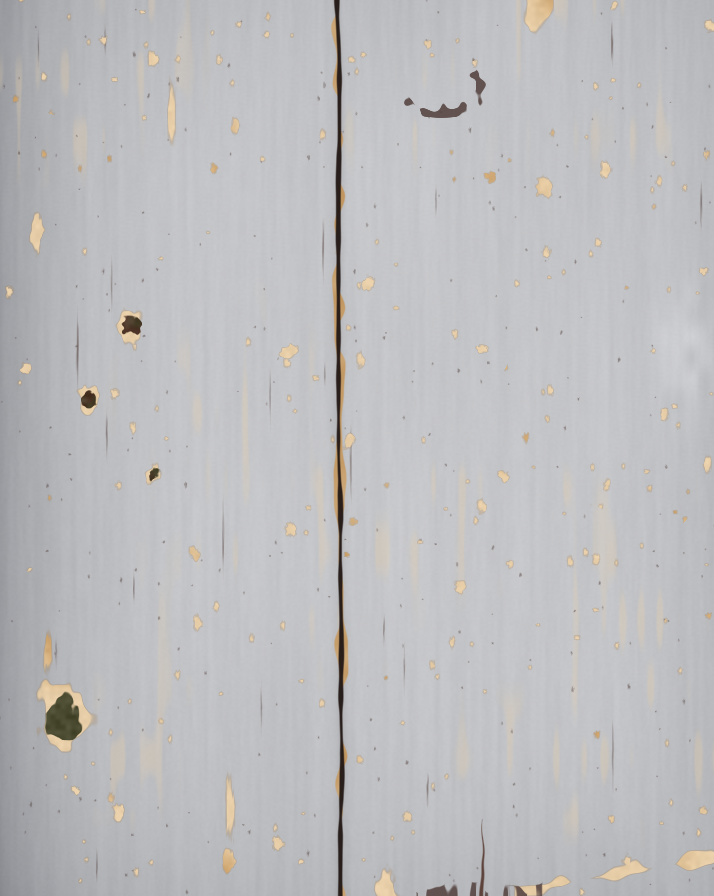
This texture is drawn by a WebGL 1 fragment shader. Its source:

```glsl
precision highp float;
// Weathered pale grey painted boards with a dark seam, flaked chips, knots and scratches.
uniform vec2 u_resolution;

#define PAINT vec3(0.772, 0.775, 0.787)
#define CREAM vec3(0.91, 0.81, 0.66)
#define OCHRE vec3(0.76, 0.57, 0.33)
#define SCUFF vec3(0.34, 0.27, 0.26)
#define GAP vec3(0.13, 0.09, 0.08)
#define MOSS vec3(0.29, 0.29, 0.19)
#define RUST vec3(0.30, 0.18, 0.14)
#define SEAM_X 0.379
#define SEAM_HALF 0.0022
#define GRAIN 0.022
#define WEAR 1.0

float hash(vec2 p) {
  return fract(sin(dot(p, vec2(127.1, 311.7))) * 43758.5);
}

float noise(vec2 p) {
  vec2 i = floor(p), f = fract(p);
  f = f * f * (3.0 - 2.0 * f);
  return mix(mix(hash(i), hash(i + vec2(1, 0)), f.x),
             mix(hash(i + vec2(0, 1)), hash(i + vec2(1, 1)), f.x), f.y);
}

// Coverage of a shape from its signed distance, softened by one pixel.
float cover(float d) {
  float px = 1.0 / u_resolution.y;
  return 1.0 - smoothstep(-px, px, d);
}

// Ragged ellipse, stretched upright.
float flake(vec2 d, float r, float stretch, float seed) {
  vec2 e = d / vec2(1.0, stretch);
  float ragged = noise(e * 1.1 / r + seed) + 0.5 * noise(e * 2.7 / r + seed) - 0.75;
  return length(e) - r * (1.0 + 0.9 * ragged);
}

// Distance to flakes scattered over a jittered grid.
float flakes(vec2 p, vec2 cell, float radius, float stretch, float share, float seed) {
  vec2 home = floor(p / cell);
  float d = 1.0;
  for (int j = -1; j <= 1; j++) {
    for (int i = -1; i <= 1; i++) {
      vec2 id = home + vec2(float(i), float(j));
      float s = hash(id + seed);
      if (s < share) {
        vec2 jitter = vec2(hash(id + seed + 3.1), hash(id + seed + 7.7));
        float size = hash(id + seed + 11.3);
        float r = radius * mix(0.4, 1.0, size * size);
        float tall = stretch * mix(0.5, 1.3, hash(id + seed + 17.9));
        d = min(d, flake(p - (id + jitter) * cell, r, tall, s * 90.0));
      }
    }
  }
  return d;
}

void main() {
  vec2 p = gl_FragCoord.xy / u_resolution.y;
  float right = u_resolution.x / u_resolution.y;

  // Paint: uneven light, upright brush grain and fine speckle
  float shade = 0.16 * exp(-p.x / 0.07) + 0.06 * exp(-p.y / 0.12)
              + 0.03 * exp((p.y - 1.0) / 0.1) + 0.04 * exp((p.x - right) / 0.05);
  float grain = noise(p * vec2(170.0, 5.0)) + 0.6 * noise(p * vec2(300.0, 40.0))
              + 0.5 * noise(p * 420.0) + 0.8 * noise(p * vec2(9.0, 5.0)) - 1.45;
  vec3 color = PAINT - shade * vec3(1.0, 0.98, 0.94) + GRAIN * grain;
  vec2 gloss = (p - vec2(right - 0.03, 0.61)) / vec2(0.04, 0.07);
  color += 0.07 * exp(-dot(gloss, gloss)) * noise(p * vec2(70.0, 40.0));

  // Pale rubbed streaks and thin dark scratches
  float rub = smoothstep(0.72, 0.92, noise(p * vec2(95.0, 13.0))) * smoothstep(0.55, 0.8, noise(p * 7.0 + 4.0));
  color = mix(color, CREAM, 0.3 * rub);
  float scratch = flakes(p, vec2(0.09, 0.13), 0.0011, 22.0, 0.28, 41.0);
  color = mix(color, SCUFF, 0.6 * cover(scratch));
  float specks = flakes(p, vec2(0.024), 0.0014, 1.5, 0.2, 63.0);
  color = mix(color, SCUFF, 0.5 * cover(specks));

  // Chips in three sizes, denser in a worn patch at the right
  vec2 patchPos = (p - vec2(right - 0.1, 0.52)) / vec2(0.11, 0.14);
  float worn = WEAR * (0.6 + 1.3 * exp(-dot(patchPos, patchPos)) + 0.5 * noise(p * 5.0));
  float chip = flakes(p, vec2(0.12, 0.15), 0.0125, 1.7, 0.4 * WEAR, 5.0);
  chip = min(chip, flakes(p, vec2(0.2, 0.34), 0.009, 6.0, 0.2 * WEAR, 23.0));
  chip = min(chip, flakes(p, vec2(0.05), 0.0058, 1.5, 0.2 * worn, 12.0));
  chip = min(chip, flakes(p, vec2(0.022), 0.0026, 1.4, 0.1 * worn, 31.0));

  // Flaked band climbing along the lower right edge
  float band = abs(p.y - 0.006 - 0.17 * (p.x - 0.58)) - 0.024 * (noise(p * 48.0) - 0.4);
  chip = min(chip, max(band, 0.575 - p.x));

  // Knots: bare wood around a dark core, each smaller than the last
  float core = 1.0, rusty = 0.0;
  for (int i = 0; i < 4; i++) {
    float k = float(i);
    vec2 d = p - vec2(0.07 + 0.12 * fract(k * 0.618), 0.2 + 0.52 * fract(k * 0.84));
    float r = 0.027 / (1.0 + 0.8 * k);
    chip = min(chip, flake(d, r, 1.3, k * 9.0 + 2.0));
    float c = flake(d - 0.1 * r, 0.72 * r, 1.15, k * 5.0 + 8.0);
    rusty = c < core ? min(k, 1.0) : rusty;
    core = min(core, c);
  }
  float tone = smoothstep(0.62, 0.9, noise(p * 16.0 + 9.0));
  vec3 wood = mix(CREAM, OCHRE, 0.75 * tone) + 0.05 * (noise(p * 190.0) - 0.5);
  color = mix(color, OCHRE * 0.8, 0.3 * cover(chip - 0.0012));
  color = mix(color, wood, cover(chip));
  vec3 coreColor = mix(MOSS, RUST, rusty * noise(p * 130.0)) + 0.1 * (noise(p * 170.0) - 0.5);
  color = mix(color, coreColor, cover(core));

  // Broken crescent of dark scuffs, and ticks at the lower edge
  vec2 q = p - vec2(0.492, 0.912);
  float arc = abs(length(q) - 0.041) - 0.024 * (noise(p * 95.0) - 0.42);
  arc = max(arc, q.y - 0.45 * q.x - 0.004);
  float ticks = max(abs(p.x - 0.535) - 0.07, p.y - 0.02 * noise(p * vec2(90.0, 10.0)));
  ticks = max(ticks, 0.012 * (0.62 - noise(p * vec2(140.0, 45.0))));
  color = mix(color, SCUFF, 0.9 * cover(min(arc, ticks)));

  // Short split rising from the lower edge
  float split = abs(p.x - 0.537 - 0.003 * noise(p.yy * 40.0)) - 0.0022 * (1.0 - p.y / 0.085);
  color = mix(color, RUST, 0.85 * cover(max(split, p.y - 0.085)));

  // Seam: soft shadow, ochre splinters, then the dark gap
  float dx = p.x - SEAM_X - 0.003 * (noise(vec2(p.y * 14.0, 2.0)) - 0.5) - 0.004 * (0.5 - p.y);
  color *= 1.0 - 0.13 * exp(-abs(dx) / 0.004);
  float splinter = abs(dx) - 0.016 * (noise(vec2(p.y * 32.0, sign(dx) * 5.0)) - 0.48);
  color = mix(color, mix(OCHRE, CREAM, 0.4 * noise(p * 60.0)), 0.9 * cover(splinter));
  float gapHalf = SEAM_HALF * (0.6 + 0.8 * noise(vec2(p.y * 45.0, 8.0)));
  color = mix(color, GAP, 0.95 * cover(abs(dx) - gapHalf));

  gl_FragColor = vec4(clamp(color, 0.0, 1.0), 1.0);
}
```
